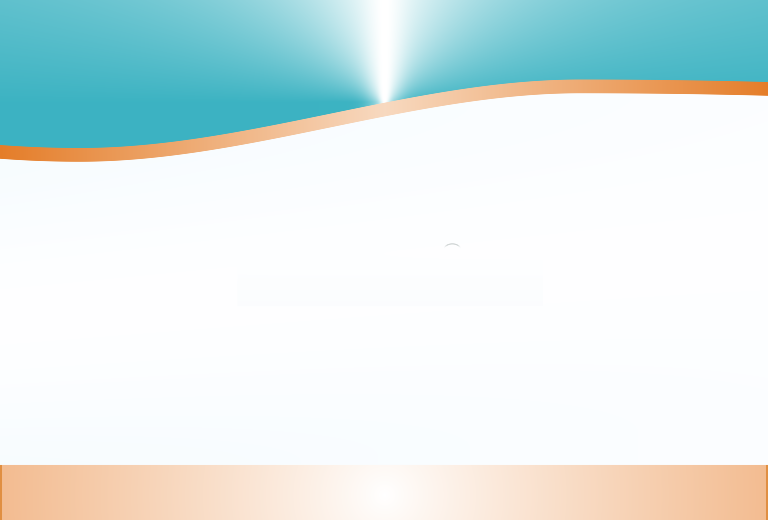
A Shadertoy shader for this background:

```glsl
// Teal sky with a fan of light, an orange wave ribbon, a pale sheet and a peach footer.

// Layout, as fractions of the canvas
const float ASPECT = 1.477;
const float CENTER_X = 0.501;
const float WAVE_LOW = 0.7154;
const float WAVE_HIGH = 0.8471;
const float WAVE_START = 0.104;
const float WAVE_END = 0.755;
const float RIBBON_HEIGHT = 0.0265;
const float FOOTER_TOP = 0.106;
const vec2 FAN_APEX = vec2(CENTER_X, 0.804);
const vec2 FOOTER_GLOW = vec2(CENTER_X, 0.048);
const vec2 PANEL_CENTER = vec2(0.508, 0.465);
const vec2 PANEL_HALF = vec2(0.199, 0.054);
const vec2 ARC_CENTER = vec2(0.589, 0.509);
const float ARC_RADIUS = 0.022;

// Colours
const vec3 TEAL = vec3(0.235, 0.700, 0.760);
const vec3 WHITE = vec3(1.0);
const vec3 SHEET_TINT = vec3(0.945, 0.980, 0.995);
const vec3 PANEL_TINT = vec3(0.984, 0.990, 0.996);
const vec3 ORANGE = vec3(0.895, 0.490, 0.160);
const vec3 RIBBON_LIGHT = vec3(0.970, 0.850, 0.750);
const vec3 PEACH = vec3(0.950, 0.735, 0.565);
const vec3 FOOTER_EDGE = vec3(0.880, 0.560, 0.260);
const vec3 ARC_GREY = vec3(0.820, 0.840, 0.840);

// Antialiased coverage of the side where d is positive
float cover(float d, float pixel) {
    return smoothstep(-0.5 * pixel, 0.5 * pixel, d);
}

// Upper edge of the ribbon: an S curve with gently bent ends
float waveHeight(float x) {
    float rise = smoothstep(WAVE_START, WAVE_END, x);
    float leftBend = max(0.0, 1.0 - x / WAVE_START);
    float rightBend = max(0.0, (x - WAVE_END) / (1.0 - WAVE_END));
    return mix(WAVE_LOW, WAVE_HIGH, rise)
        + 0.0058 * leftBend * leftBend - 0.0048 * rightBend * rightBend;
}

// Angular fade around the apex plus a thin bright beam
vec3 skyColor(vec2 uv) {
    vec2 d = (uv - FAN_APEX) * vec2(ASPECT, 1.0);
    float angle = atan(abs(d.x), d.y) / 1.5708;
    float fan = pow(clamp(1.0 - angle, 0.0, 1.0), 0.95);
    float halo = 0.55 * exp(-pow(d.x / 0.032, 2.0));
    float core = exp(-pow(d.x / 0.010, 2.0));
    float light = 1.0 - (1.0 - fan) * (1.0 - halo) * (1.0 - core);
    return mix(TEAL, WHITE, light);
}

// White slanted band between two faint blue areas, with a faint panel
vec3 sheetColor(vec2 uv, float pixel) {
    float band = uv.y - mix(0.39, 0.52, uv.x);
    float tint = smoothstep(0.02, 0.33, abs(band)) * mix(1.0, 0.35, uv.x);
    vec3 color = mix(WHITE, SHEET_TINT, tint);
    color = mix(color, vec3(0.990, 0.994, 1.0), 0.5);

    vec2 q = (PANEL_HALF - abs(uv - PANEL_CENTER)) * vec2(ASPECT, 1.0);
    float panelFade = smoothstep(0.52, 0.41, uv.y);
    color = mix(color, PANEL_TINT, cover(min(q.x, q.y), pixel) * panelFade);

    // Small grey arc
    vec2 a = (uv - ARC_CENTER) * vec2(ASPECT, 1.0);
    float stroke = 0.0012 - abs(length(a) - ARC_RADIUS);
    float ends = smoothstep(0.017, 0.009, abs(a.x)) * step(0.0, a.y);
    return mix(color, ARC_GREY, cover(stroke, pixel) * ends);
}

// Soft white glow fading to peach, with thin orange ends
vec3 footerColor(vec2 uv, float pixel) {
    float r = length((uv - FOOTER_GLOW) * vec2(ASPECT, 1.0)) / (0.5 * ASPECT);
    vec3 color = mix(WHITE, PEACH, pow(clamp(r, 0.0, 1.0), 0.9));
    float side = min(uv.x, 1.0 - uv.x) * ASPECT;
    return mix(color, FOOTER_EDGE, cover(0.004 - side, pixel));
}

void mainImage(out vec4 fragColor, in vec2 fragCoord) {
    vec2 uv = fragCoord / iResolution.xy;
    float pixel = 1.0 / iResolution.y;

    float wave = waveHeight(uv.x);
    float spread = clamp(abs(uv.x - CENTER_X) * 2.0, 0.0, 1.0);
    vec3 ribbon = mix(RIBBON_LIGHT, ORANGE, spread);

    // Layers from the sheet outwards
    vec3 color = sheetColor(uv, pixel);
    color = mix(color, ribbon, cover(uv.y - wave + RIBBON_HEIGHT, pixel));
    color = mix(color, skyColor(uv), cover(uv.y - wave, pixel));
    color = mix(color, footerColor(uv, pixel), cover(FOOTER_TOP - uv.y, pixel));

    fragColor = vec4(color, 1.0);
}
```
